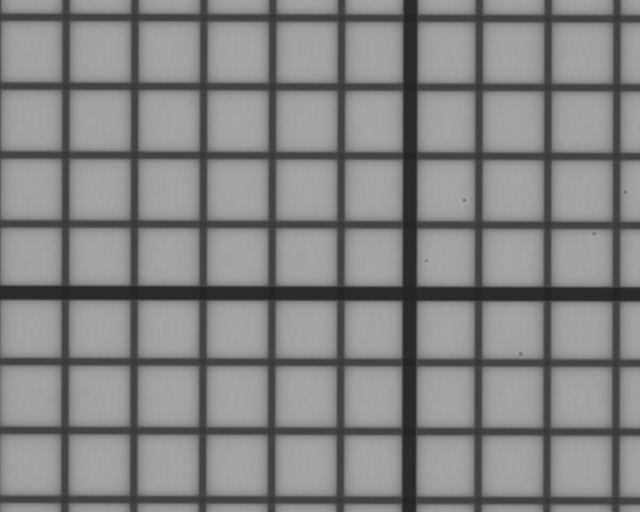
This pattern is drawn by a WebGL 2 fragment shader. Its source:

```glsl
#version 300 es
precision highp float;

uniform vec2 u_resolution;
out vec4 outColor;

// All lengths are fractions of the canvas height.
const float PITCH = 0.1345;
const vec2 MAJOR_CROSSING = vec2(0.8002, 0.4262);
const float TILT = 0.0027;
const float MINOR_HALF = 0.0068;
const float MAJOR_HALF = 0.0136;
const float EDGE_BLUR = 0.0034;

const float FIELD_GREY = 0.648;
const float MINOR_GREY = 0.262;
const float MAJOR_GREY = 0.165;
const int SPECK_COUNT = 5;

float hash(vec2 p) {
    vec3 q = fract(vec3(p.xyx) * 0.1031);
    q += dot(q, q.yzx + 33.33);
    return fract((q.x + q.y) * q.z);
}

float valueNoise(vec2 p) {
    vec2 cell = floor(p);
    vec2 f = fract(p);
    f = f * f * (3.0 - 2.0 * f);
    float low = mix(hash(cell), hash(cell + vec2(1, 0)), f.x);
    float high = mix(hash(cell + vec2(0, 1)), hash(cell + vec2(1, 1)), f.x);
    return mix(low, high, f.y);
}

// Returns the signed distance to the nearest line edge and the line's grey.
vec2 nearestLine(float position) {
    float id = round(position / PITCH);
    float isMajor = 1.0 - step(0.5, abs(id));
    float halfWidth = mix(MINOR_HALF, MAJOR_HALF, isMajor);
    return vec2(abs(position - id * PITCH) - halfWidth,
                mix(MINOR_GREY, MAJOR_GREY, isMajor));
}

// Haze that darkens the field beside a line.
float haze(float edgeDistance, float reach) {
    return 1.0 - 0.27 * exp(-max(edgeDistance, 0.0) / reach);
}

float inkCoverage(float edgeDistance, float blur) {
    return 1.0 - smoothstep(-blur, blur, edgeDistance);
}

// Out-of-focus dust: a soft dark spot with a faint pale rim.
float dust(vec2 p, float seed) {
    vec2 center = vec2(mix(0.80, 1.24, hash(vec2(seed, 3.7))),
                       mix(0.20, 0.90, hash(vec2(seed, 8.1))));
    float radius = mix(0.003, 0.005, hash(vec2(seed, 5.3)));
    float r = length(p - center) / radius;
    float rim = exp(-8.0 * (r - 1.5) * (r - 1.5));
    return 0.025 * rim - 0.16 * exp(-r * r * 1.4);
}

void main() {
    vec2 p = gl_FragCoord.xy / u_resolution.y;
    float aspect = u_resolution.x / u_resolution.y;
    float blur = max(EDGE_BLUR, 1.0 / u_resolution.y);

    // Slightly rotated grid centred on the crossing of the heavy lines
    vec2 q = p - MAJOR_CROSSING;
    q += TILT * vec2(-q.y, q.x);
    vec2 column = nearestLine(q.x);
    vec2 row = nearestLine(q.y);

    // Uneven field lighting, faint mottling and fine banding
    vec2 fromCenter = p - vec2(0.5 * aspect, 0.5);
    float field = FIELD_GREY - 0.02 * dot(fromCenter, fromCenter);
    field += 0.008 * (valueNoise(p * 22.0) - 0.5);
    field += 0.010 * (valueNoise(p * vec2(190.0, 60.0)) - 0.5);
    field *= haze(column.x, 0.0092) * haze(row.x, 0.0074);

    // Dust on the field
    for (int i = 0; i < SPECK_COUNT; i++) {
        field += dust(p, float(i) + 1.0);
    }

    // Blurred lines, a little darker where they cross
    float columnInk = inkCoverage(column.x, blur);
    float rowInk = inkCoverage(row.x, blur);
    float grey = min(mix(field, column.y, columnInk),
                     mix(field, row.y, rowInk));
    grey *= 1.0 - 0.14 * columnInk * rowInk;

    // Fine grain
    grey += 0.006 * (valueNoise(p * 400.0) - 0.5);
    outColor = vec4(vec3(grey), 1.0);
}
```
